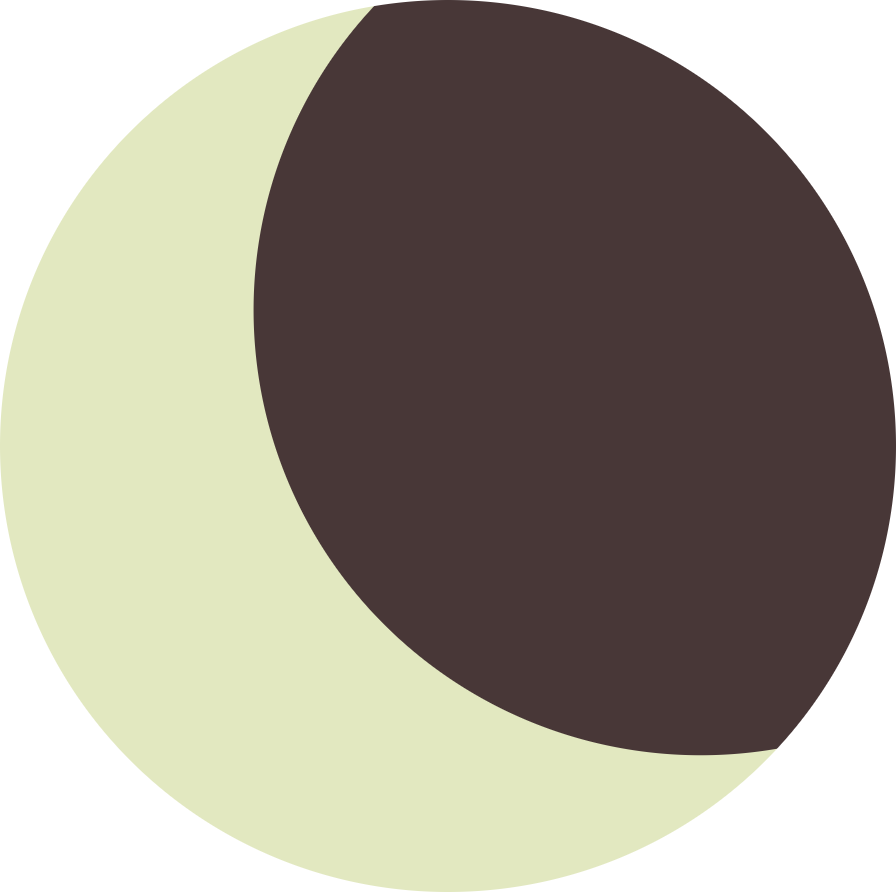
A Shadertoy shader for this background:

```glsl
#define DISC_CENTER vec2(0.5, 0.5)
#define DISC_RADIUS 0.5
#define SHADE_CENTER vec2(0.782, 0.6523)
#define SHADE_RADIUS 0.499
#define PAPER_COLOR vec3(1.0)
#define CRESCENT_COLOR vec3(0.886, 0.910, 0.753)
#define SHADE_COLOR vec3(0.282, 0.216, 0.216)

// Coverage of a disc in canvas units, softened over one pixel
float discCoverage(vec2 point, vec2 center, float radius) {
    float pixel = 1.0 / min(iResolution.x, iResolution.y);
    float dist = length(point - center) - radius;
    return clamp(0.5 - dist / pixel, 0.0, 1.0);
}

void mainImage(out vec4 fragColor, in vec2 fragCoord) {
    vec2 uv = fragCoord / iResolution.xy;

    // Dark disc laid over the pale one leaves a crescent
    float shade = discCoverage(uv, SHADE_CENTER, SHADE_RADIUS);
    vec3 moon = mix(CRESCENT_COLOR, SHADE_COLOR, shade);

    // Everything is clipped to the full disc
    float disc = discCoverage(uv, DISC_CENTER, DISC_RADIUS);
    fragColor = vec4(mix(PAPER_COLOR, moon, disc), 1.0);
}
```
